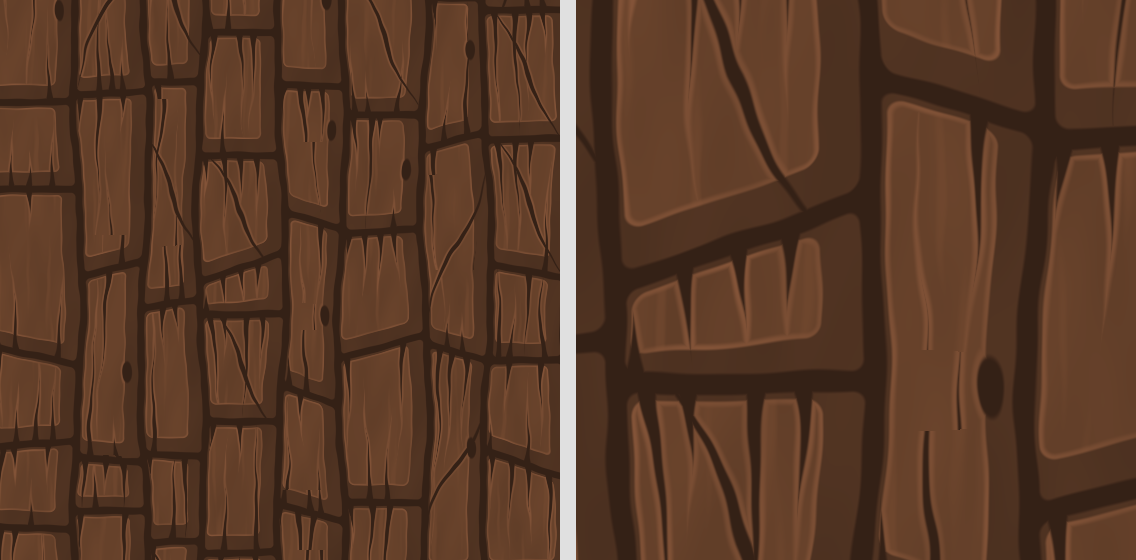
Left, the full canvas; right, a detail of the centre.
Write a WebGL 2 fragment shader that draws this texture.

```glsl
#version 300 es
precision highp float;
// Hand-painted wall of rough, cracked brown planks with dark gaps and lit rims.

uniform vec2 u_resolution;
out vec4 fragColor;

float hash(vec2 c) {
    return fract(sin(dot(c, vec2(127.1, 311.7))) * 43758.5);
}

// Layered sines, about -1 to 1.
float wave(vec2 p) {
    return 0.5 * sin(p.x + 1.7 * sin(p.y * 0.7))
         + 0.3 * sin(p.y * 1.3 + p.x * 0.6 + 1.3 * sin(p.x * 1.9))
         + 0.2 * sin(dot(p, vec2(2.7, -2.1)));
}

// Upright seam on the left of a column.
float seam(float column, float y) {
    float jitter = 0.45 * (hash(vec2(column, 3.0)) - 0.5);
    return (column + jitter) * 0.125 + 0.008 * sin(y * 8.0 + column * 4.1)
         + 0.002 * sin(y * 27.0 + column * 2.3);
}

// Slightly tilted joint below a plank.
float joint(vec2 id, float pitch, float x) {
    float jitter = 0.75 * (hash(id + 7.0) - 0.5);
    float tilt = hash(id + 31.0) - 0.5;
    return (id.y + jitter) * pitch + 3.0 * tilt * tilt * tilt * (x - (id.x + 0.5) * 0.125);
}

// Distance inside a corner, rounded by the given radius.
float rounded(float a, float b, float radius) {
    return radius - length(max(radius - vec2(a, b), 0.0));
}

void main() {
    vec2 uv = gl_FragCoord.xy / u_resolution.y;
    float soft = max(0.002, 1.2 / u_resolution.y);
    vec2 p = uv + 0.0014 * vec2(wave(uv * 65.0), wave(uv.yx * 58.0 + 9.0));

    // Find the plank and the distances to its four sides.
    float column = floor(p.x * 8.0);
    if (p.x < seam(column, p.y)) column -= 1.0;
    else if (p.x > seam(column + 1.0, p.y)) column += 1.0;
    float pitch = mix(0.16, 0.33, hash(vec2(column, 1.0)));
    vec2 id = vec2(column, floor(p.y / pitch));
    if (p.y < joint(id, pitch, p.x)) id.y -= 1.0;
    else if (p.y > joint(id + vec2(0, 1), pitch, p.x)) id.y += 1.0;
    float left = p.x - seam(column, p.y);
    float right = seam(column + 1.0, p.y) - p.x;
    float down = p.y - joint(id, pitch, p.x);
    float up = joint(id + vec2(0, 1), pitch, p.x) - p.y;
    float width = left + right;
    float height = down + up;

    // Plank outline and its raised front, leaving bands at the right and bottom.
    float sideBand = min(0.03, width * 0.25);
    float lowBand = min(0.029, height * 0.25);
    float plank = rounded(min(left, right), min(down, up), 0.014) - 0.0055;
    float front = rounded(min(left - 0.008, right - sideBand),
                          min(up - 0.009, down - lowBand), 0.011);

    // Tapered cracks from the top or bottom end.
    float crack = 1.0;
    float count = clamp(floor(width / 0.03), 2.0, 4.0);
    for (float k = 0.0; k < 4.0; k++) {
        if (k >= count) break;
        float h = hash(id * 3.1 + k * 7.7);
        float g = hash(id + k * 5.3 + 20.0);
        float depth = h < 0.65 ? up : down;
        float reach = min(mix(0.03, 0.17, g * g), height * 0.8);
        float center = (k + 0.3 + 0.5 * g) / count * (width - sideBand);
        float bend = (fract(h * 17.0) - 0.5) * 0.14 * depth
                   + 0.002 * sin(p.y * 40.0 + h * 40.0);
        float halfWidth = 0.0032 * (1.0 - depth / reach) + 0.004 * exp(-depth * 90.0);
        crack = min(crack, abs(left - center - bend) - halfWidth);
    }

    // Slanting split across some tall planks.
    float chance = hash(id + 50.0);
    if (chance > 0.65 && height > 0.15) {
        float along = up - height * 0.5;
        float slope = chance > 0.85 ? 0.45 : -0.5;
        float across = left - width * 0.5 + slope * along + 0.008 * sin(along * 28.0);
        crack = min(crack, abs(across) * 0.88 - 0.003 * (1.0 - abs(along) / 0.12));
    }

    // Oval knot beside the right band.
    if (hash(id + 73.0) > 0.72 && height > 0.15) {
        float knotHeight = height * mix(0.35, 0.7, hash(id + 91.0));
        vec2 knot = vec2(right - sideBand * 0.9, (down - knotHeight) * 0.45);
        crack = min(crack, length(knot) - 0.0075);
    }
    front = min(front, crack);

    // Paint gaps, bands, front, grain and rims.
    vec3 gapColor = vec3(0.205, 0.128, 0.086);
    vec3 bandColor = vec3(0.308, 0.197, 0.13) * (1.0 + 0.05 * wave(p * vec2(45, 22) + id));
    vec3 frontColor = vec3(0.397, 0.253, 0.164) * (1.0 + 0.05 * wave(p * vec2(48, 22) + id * 5.0));
    float grain = smoothstep(0.45, 0.95, wave(vec2(p.x * 140.0, p.y * 11.0) + id * 3.0));
    frontColor = mix(frontColor, vec3(0.45, 0.285, 0.185), 0.6 * grain);
    float rim = 1.0 - smoothstep(0.0022, 0.0055, front);
    rim *= 0.7 + 0.3 * wave(p * vec2(45, 28) + id);
    frontColor = mix(frontColor, vec3(0.515, 0.328, 0.22), rim);

    vec3 color = mix(gapColor, bandColor, smoothstep(-0.0005, soft, min(plank, crack)));
    color = mix(color, frontColor, smoothstep(0.0, soft, front));
    fragColor = vec4(color, 1.0);
}
```
